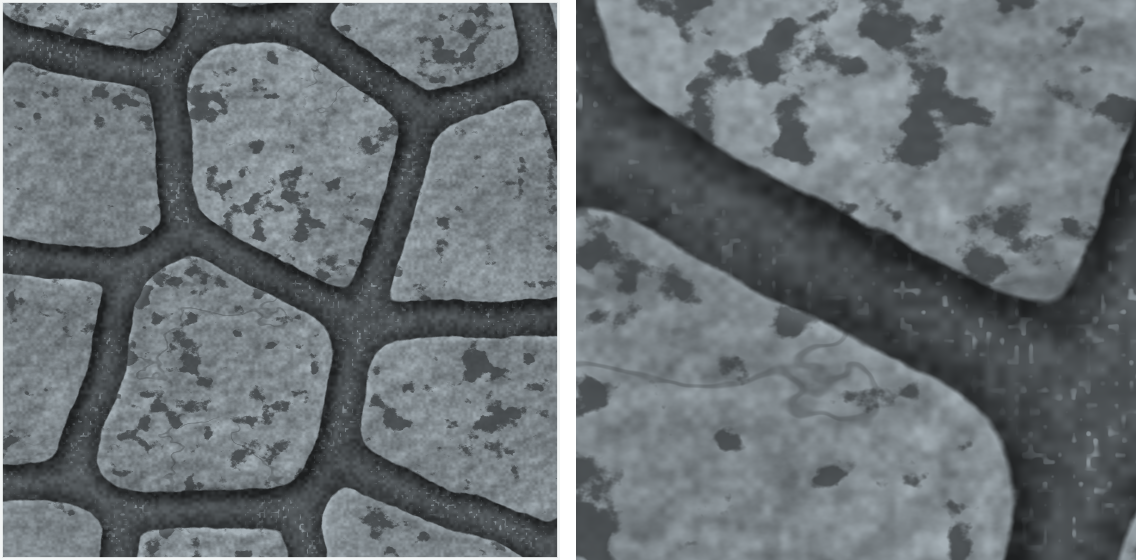
Left: the whole. Right: its middle third, enlarged.
This texture is drawn by a Shadertoy shader. Its source:

```glsl
float hash(vec2 p) {
    vec3 q = fract(p.xyx * 0.1031);
    q += dot(q, q.yzx + 33.33);
    return fract((q.x + q.y) * q.z);
}

float noise(vec2 p) {
    vec2 i = floor(p), f = fract(p);
    f = f * f * (3.0 - 2.0 * f);
    return mix(mix(hash(i), hash(i + vec2(1, 0)), f.x),
               mix(hash(i + vec2(0, 1)), hash(i + vec2(1, 1)), f.x), f.y);
}

float fbm(vec2 p) {
    float sum = 0.0, amplitude = 0.5;
    for (int i = 0; i < 5; i++) {
        sum += amplitude * noise(p);
        p = mat2(1.6, 1.2, -1.2, 1.6) * p + 7.3;
        amplitude *= 0.5;
    }
    return sum;
}

vec2 stoneCentre(vec2 cell) {
    return cell + 0.5 + 0.72 * (vec2(hash(cell + 3.7), hash(cell + 41.2)) - 0.5);
}

// x: signed distance to the stone edge, positive inside; yz: stone cell
vec3 stoneField(vec2 uv) {
    uv += 0.020 * (vec2(noise(uv * 9.0), noise(uv * 9.0 + 31.0)) - 0.5);
    uv += 0.008 * (vec2(fbm(uv * 38.0), fbm(uv * 38.0 + 17.0)) - 0.5);
    vec2 p = uv * 2.65 + vec2(5.3, 8.6);
    vec2 home = floor(p), nearest = home;
    float best = 1e3;
    for (int y = -1; y <= 1; y++)
    for (int x = -1; x <= 1; x++) {
        vec2 cell = home + vec2(x, y);
        float d = length(stoneCentre(cell) - p);
        if (d < best) { best = d; nearest = cell; }
    }
    // Soft minimum over the bisectors rounds the corners
    vec2 a = stoneCentre(nearest) - p;
    float sum = 0.0;
    for (int y = -2; y <= 2; y++)
    for (int x = -2; x <= 2; x++) {
        if (x == 0 && y == 0) continue;
        vec2 b = stoneCentre(nearest + vec2(x, y)) - p;
        sum += exp(-32.0 * dot(0.5 * (a + b), normalize(b - a)));
    }
    return vec3(-log(sum) / 32.0 / 2.65 - 0.033, nearest);
}

float stoneTone(vec2 uv, vec2 cell, float edge, float slope) {
    float roughness = hash(cell + 12.4);
    vec2 p = uv + 9.0 * vec2(hash(cell + 5.1), hash(cell + 8.9));
    float tone = 0.525 + 0.22 * (fbm(p * 6.0) - 0.5);

    // Chiselled relief and fine grain
    vec2 q = p * vec2(30.0, 42.0);
    tone += (0.12 + 0.28 * roughness) * (fbm(q + vec2(-0.25, 0.35)) - fbm(q));
    tone += 0.10 * (noise(uv * 190.0) - 0.5) + 0.08 * (noise(uv * 85.0) - 0.5);

    // Clustered dark pits
    float pits = fbm(p * vec2(36.0, 44.0)) + 0.6 * (fbm(p * 7.0 + 20.0) - 0.5);
    pits = smoothstep(0.61, 0.72, pits + 0.14 * roughness - 0.07);
    tone = mix(tone, 0.25, 0.8 * pits);

    // Broken cracks on rough stones
    float crack = abs(fbm(p * vec2(6.0, 9.0) + 50.0) - 0.5);
    crack = 1.0 - smoothstep(0.003, 0.014, crack);
    crack *= smoothstep(0.52, 0.66, noise(p * 8.0 + 4.0)) * smoothstep(0.3, 0.8, roughness);
    tone = mix(tone, 0.22, 0.7 * crack);

    // Worn rim
    float rim = 1.0 - smoothstep(0.002, 0.014, edge);
    return tone + rim * (0.025 - 0.07 * slope);
}

float mortarTone(vec2 uv, float depth, float shadow) {
    float middle = smoothstep(0.002, 0.032, depth);
    float tone = 0.215 + 0.10 * middle + 0.12 * (fbm(uv * 12.0) - 0.5);
    tone += 0.10 * (noise(uv * 150.0) - 0.5);

    // Pale sand specks
    float specks = smoothstep(0.68, 0.95, noise(uv * 235.0));
    specks *= smoothstep(0.35, 0.65, fbm(uv * 16.0 + 11.0));
    tone += 0.20 * specks * (0.3 + 0.7 * middle);
    return tone - 0.075 * shadow;
}

void mainImage(out vec4 fragColor, in vec2 fragCoord) {
    vec2 uv = fragCoord / iResolution.y;
    vec2 toLight = vec2(-0.010, 0.017);
    vec3 field = stoneField(uv);
    float lit = stoneField(uv + toLight).x;
    float slope = clamp((lit - field.x) / length(toLight), -1.0, 1.0);
    float shadow = smoothstep(-0.012, 0.010, lit);

    float stone = stoneTone(uv, field.yz, field.x, slope);
    float mortar = mortarTone(uv, -field.x, shadow);
    float tone = mix(mortar, stone, smoothstep(-0.002, 0.002, field.x));
    vec3 color = clamp(tone, 0.12, 0.68) * vec3(0.95, 1.01, 1.045);

    // White border
    vec2 side = min(fragCoord, iResolution.xy - fragCoord) / iResolution.y;
    float border = 1.0 - smoothstep(0.004, 0.006, min(side.x, side.y));
    color = mix(color, vec3(0.95, 0.96, 0.96), border);
    fragColor = vec4(color, 1.0);
}
```
